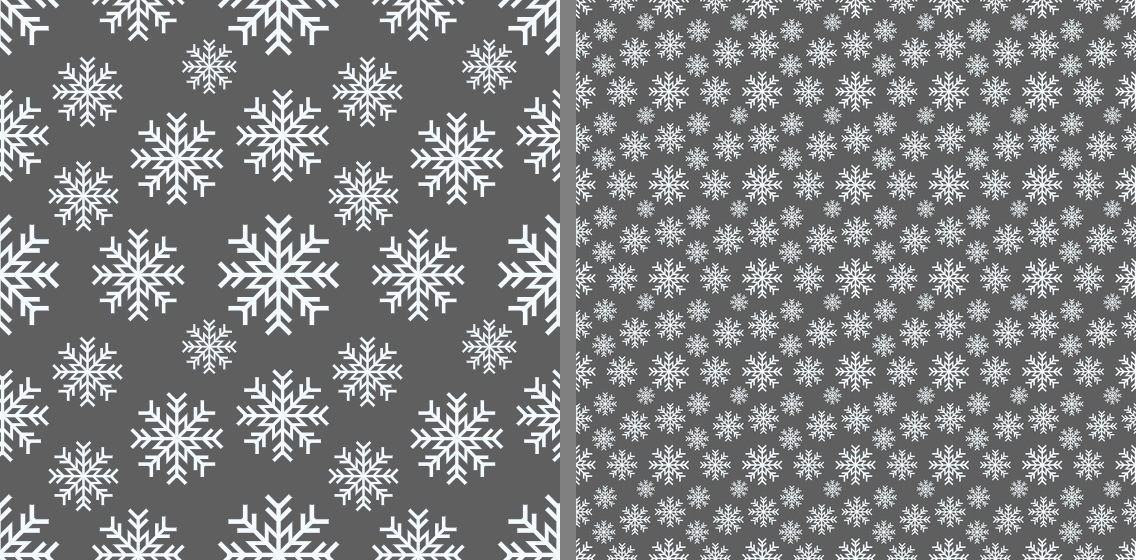
Left: one tile. Right: repeated 3 by 3.
Reproduce this pattern procedurally as a Shadertoy shader.

```glsl
// Seamless snowflake pattern: white eight-armed flakes of four sizes on flat grey.
// Every flake is one distance function, folded by angle into half an arm,
// placed in a wrapping tile that repeats a whole number of times.

const float TILES = 2.0;                        // repeats across and down
const vec3 GROUND = vec3(0.373, 0.373, 0.373);
const vec3 SNOW = vec3(0.955, 0.98, 0.995);

// Flake proportions, relative to its radius
const float ARMS = 8.0;
const float STEM_HALF = 0.036;
const float STEM_END = 0.85;
const float BRANCH_HALF = 0.038;
const float BRANCH_LENGTH = 0.277;
const float OUTER_BRANCH = 0.776;
const float MIDDLE_BRANCH = 0.568;
const float STAR_BRANCH = 0.275;
const float STAR_HALF = 0.032;

// Centre and radius of each flake, in 384ths of a tile
const float GRID = 384.0;
const int FLAKE_COUNT = 7;
const vec3 FLAKES[FLAKE_COUNT] = vec3[](
    vec3(382.0, 7.0, 83.3),
    vec3(189.5, 7.0, 63.7),
    vec3(242.5, 166.5, 63.7),
    vec3(3.5, 198.0, 63.7),
    vec3(120.0, 258.0, 48.2),
    vec3(114.5, 115.0, 48.2),
    vec3(287.0, 292.5, 37.5)
);

// Bar leaving the arm at 45 degrees, with a square end
float branch(vec2 p, float start, float halfWidth, float len) {
    vec2 q = p - vec2(start, 0.0);
    float along = (q.x + q.y) * sqrt(0.5);
    float across = (q.y - q.x) * sqrt(0.5);
    return max(abs(across) - halfWidth, along - len);
}

// Signed distance to a flake of radius one
float snowflake(vec2 p) {
    // Fold the plane into one half of one arm
    float sector = 6.2831853 / ARMS;
    float angle = atan(p.y, p.x + 1e-6);
    angle = abs(mod(angle + 0.5 * sector, sector) - 0.5 * sector);
    p = length(p) * vec2(cos(angle), sin(angle));

    float d = max(p.y - STEM_HALF, p.x - STEM_END);
    d = min(d, branch(p, OUTER_BRANCH, BRANCH_HALF, BRANCH_LENGTH));
    d = min(d, branch(p, MIDDLE_BRANCH, BRANCH_HALF, BRANCH_LENGTH));

    // Inner branches run into their neighbours and form a pointed star
    return min(d, branch(p, STAR_BRANCH, STAR_HALF, 1.0));
}

void mainImage(out vec4 fragColor, in vec2 fragCoord) {
    vec2 tilePos = fragCoord / iResolution.xy * TILES;
    float pixel = TILES / min(iResolution.x, iResolution.y);

    // Nearest flake, measured across the tile borders
    float d = 1.0;
    for (int i = 0; i < FLAKE_COUNT; i++) {
        vec3 flake = FLAKES[i] / GRID;
        vec2 offset = tilePos - flake.xy;
        offset -= floor(offset + 0.5);
        d = min(d, snowflake(offset / flake.z) * flake.z);
    }

    float coverage = clamp(0.5 - d / pixel, 0.0, 1.0);
    fragColor = vec4(mix(GROUND, SNOW, coverage), 1.0);
}
```
